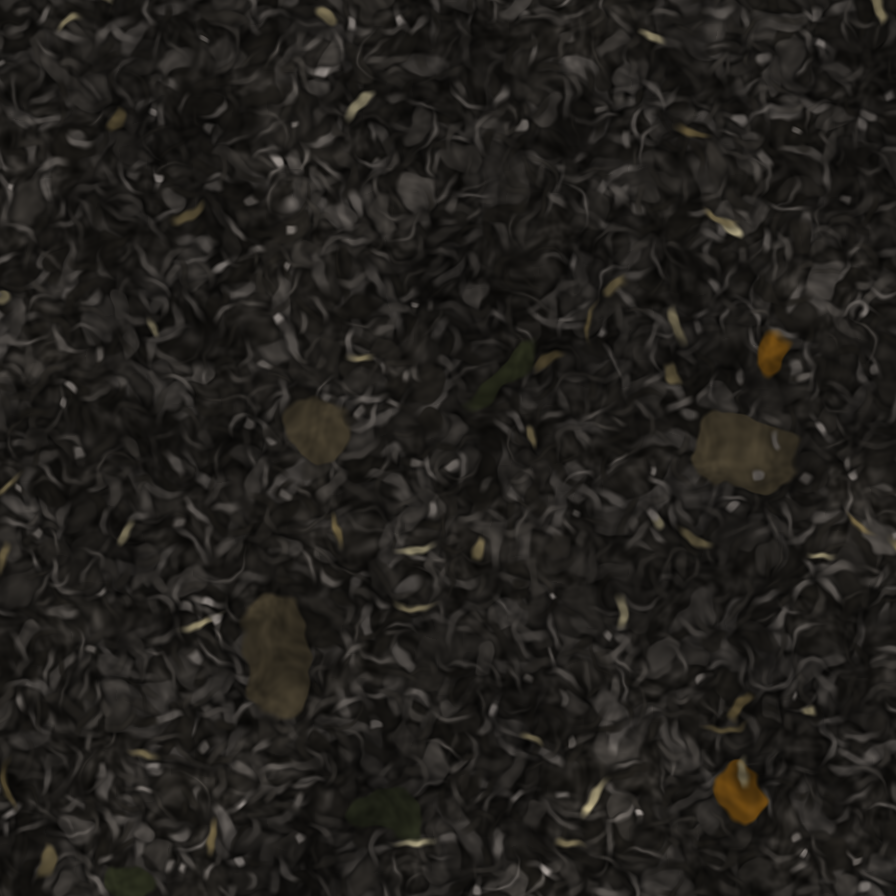
Give the GLSL for this texture, as a Shadertoy shader.

```glsl
// Dark forest floor: curled mulch fibres, dull leaf flakes and a few pale wood chips.

vec4 hash4(vec2 p) {
    vec4 q = fract(p.xyxy * vec4(0.1031, 0.1030, 0.0973, 0.1099));
    q += dot(q, q.wzxy + 33.33);
    return fract((q.xxyz + q.yzzw) * q.zywx);
}

float cornerSlope(vec2 corner, vec2 offset) {
    float angle = 6.2832 * hash4(corner).x;
    return dot(vec2(cos(angle), sin(angle)), offset);
}

// Gradient noise, roughly -1 to 1
float gradientNoise(vec2 p) {
    vec2 i = floor(p), f = fract(p);
    vec2 u = f * f * f * (f * (f * 6.0 - 15.0) + 10.0);
    vec2 e = vec2(0.0, 1.0);
    float low = mix(cornerSlope(i, f), cornerSlope(i + e.yx, f - e.yx), u.x);
    float high = mix(cornerSlope(i + e.xy, f - e.xy), cornerSlope(i + e.yy, f - e.yy), u.x);
    return 1.4 * mix(low, high, u.y);
}

vec2 noisePair(vec2 p) {
    return vec2(gradientNoise(p), gradientNoise(p + 57.3));
}

// Grey-brown soil colour of a given brightness
vec3 earth(float tone) {
    return max(vec3(tone, 0.96 * tone - 0.004, 0.95 * tone - 0.015), 0.0);
}

// Paints one layer of bent, rounded pieces, each with a soft contact shadow
void scatter(inout vec3 col, vec2 p, float cells, float density, vec2 size, vec3 dark, vec3 light) {
    vec2 g = p * cells, home = floor(g);
    float soft = 0.0025 * cells;
    for (int j = -1; j <= 1; j++)
    for (int i = -1; i <= 1; i++) {
        vec2 cell = home + vec2(i, j);
        vec4 place = hash4(cell + cells * 7.0);
        vec4 form = hash4(cell + cells * 3.0 + 91.0);
        if (place.z > density) continue;

        float angle = 6.2832 * place.w, c = cos(angle), s = sin(angle);
        vec2 q = mat2(c, -s, s, c) * (g - cell - place.xy);
        q.y += 1.6 * (form.x - 0.5) * q.x * q.x;
        vec2 halfSize = size * mix(vec2(0.5), vec2(1.2), form.yz);
        vec2 k = abs(q / halfSize);
        float d = (pow(k.x * k.x * k.x + k.y * k.y * k.y, 0.3333) - 1.0) * halfSize.y;

        col *= 1.0 - 0.17 * smoothstep(3.5 * soft, 0.0, d);
        vec3 body = mix(dark, light, pow(form.w, 1.4)) * (1.08 - 0.2 * min(k.y * k.y, 1.0));
        col = mix(col, body, 0.9 * smoothstep(soft, -soft, d));
    }
}

void mainImage(out vec4 fragColor, in vec2 fragCoord) {
    vec2 uv = fragCoord / iResolution.y;
    vec2 curl = uv + 0.016 * noisePair(uv * 17.0);
    vec2 ragged = uv + 0.006 * noisePair(uv * 17.0) + 0.003 * noisePair(uv * 62.0);
    vec2 torn = ragged + 0.011 * noisePair(uv * 29.0 + 8.0);

    // Mottled soil
    float squiggle = gradientNoise(curl * vec2(42.0, 52.0));
    float grain = gradientNoise(curl * 100.0 + 13.0);
    vec3 col = earth(0.125 + 0.06 * squiggle + 0.03 * grain);

    // Fibres from coarse to fine, with torn flakes lying between them
    for (int layer = 0; layer < 5; layer++) {
        float step = float(layer);
        scatter(col, torn, 8.0 + 3.0 * step, 0.36, vec2(0.40, 0.25), earth(0.085), earth(0.25));
        scatter(col, ragged, 13.0 + 6.0 * step, 0.62, vec2(0.50, 0.15), earth(0.085), earth(0.31));
    }

    // Occasional whole leaves: brown, green and orange
    scatter(col, torn, 6.0, 0.07, vec2(0.34, 0.27), vec3(0.18, 0.16, 0.12), vec3(0.25, 0.22, 0.16));
    scatter(col, torn, 7.0, 0.08, vec2(0.32, 0.17), vec3(0.12, 0.13, 0.09), vec3(0.18, 0.19, 0.11));
    scatter(col, torn, 5.0, 0.05, vec2(0.19, 0.11), vec3(0.30, 0.20, 0.05), vec3(0.44, 0.29, 0.07));

    // Pale wood chips and specks
    scatter(col, ragged, 16.0, 0.16, vec2(0.27, 0.10), vec3(0.30, 0.26, 0.17), vec3(0.55, 0.52, 0.42));
    scatter(col, ragged, 31.0, 0.10, vec2(0.20, 0.16), earth(0.28), earth(0.48));

    // Surface relief and broad uneven light
    col *= 1.0 + 0.24 * squiggle + 0.14 * grain;
    col *= 1.0 + 0.28 * gradientNoise(uv * 4.0 + 5.0) + 0.30 * gradientNoise(curl * 11.0 + 31.0);
    fragColor = vec4(clamp(col, 0.0, 1.0), 1.0);
}
```
